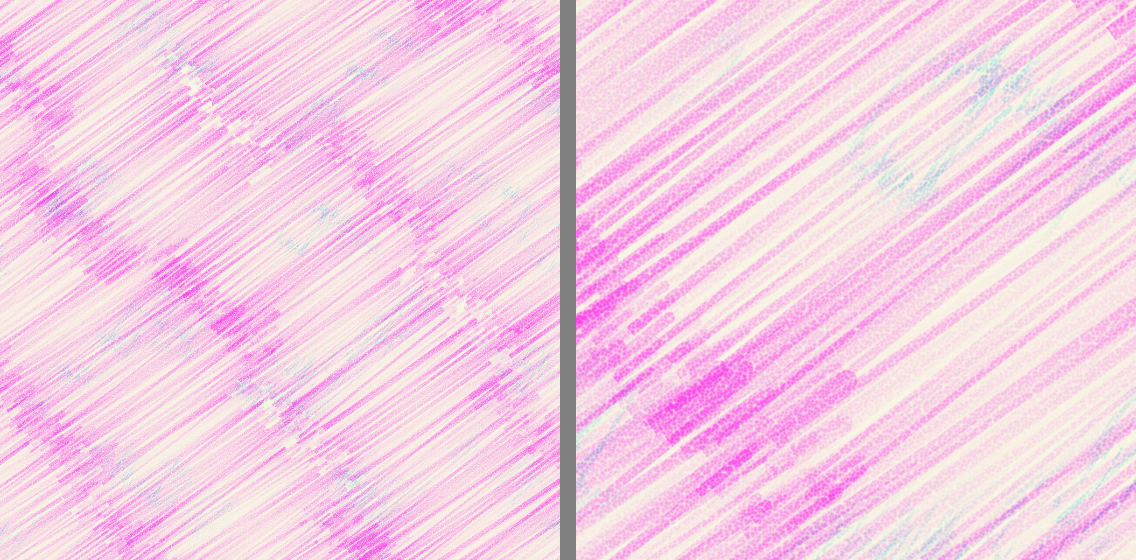
Left: the whole. Right: its middle third, enlarged.
Give the GLSL for this pattern, as a Shadertoy shader.

```glsl
// Slanted magenta pencil hatching in overlapping bands, with faint cyan hairs on cream paper.
#define PAPER vec3(0.970, 0.975, 0.895)
#define INK vec3(0.985, 0.200, 0.920)
#define HAIR_TINT vec3(0.74, 0.95, 0.985)
#define SLANT 0.61
#define STROKE_LENGTH 0.36
#define PATCH_WIDTH 0.27
#define BAND_SHEAR 0.20
#define INK_GAIN 0.205
#define HAIR_GAIN 0.65
#define GRAIN_SCALE 480.0
#define GRAIN_DEPTH 1.5

float hash(vec2 p) {
    vec3 q = fract(vec3(p.xyx) * 0.1031);
    q += dot(q, q.yzx + 33.33);
    return fract((q.x + q.y) * q.z);
}

vec2 rotateTo(vec2 p, float angle) {
    float c = cos(angle), s = sin(angle);
    return vec2(c * p.x + s * p.y, c * p.y - s * p.x);
}

// Distance to the nearest scattered point, in cell units
float cellular(vec2 p) {
    vec2 cell = floor(p);
    float nearest = 2.0;
    for (int y = -1; y <= 1; y++)
    for (int x = -1; x <= 1; x++) {
        vec2 c = cell + vec2(x, y);
        vec2 point = c + vec2(hash(c), hash(c + 71.0));
        nearest = min(nearest, distance(p, point));
    }
    return nearest;
}

// Slow layered sines, about -1 to 1
float waves(vec2 p) {
    float a = sin(p.x + 1.7 * sin(p.y * 0.8 + 0.6));
    float b = sin(p.y * 1.3 - 1.4 * sin(p.x * 0.7 + 2.1));
    return 0.5 * (a + b) + 0.25 * sin(2.3 * p.x - 1.9 * p.y);
}

// One layer of parallel strokes with rounded, darker ends
float hatch(vec2 uv, float angle, float pitch, float span, float seed) {
    vec2 p = rotateTo(uv - 0.5, angle);
    p.y += 0.007 * sin(5.0 * p.x + 3.0 * p.y + seed);
    float row = floor(p.y / pitch);
    float rowY = (row + 0.5) * pitch;
    float block = floor(rowY / PATCH_WIDTH + 0.35);

    // Stroke ends line up within each block, with ragged offsets
    float shift = hash(vec2(block, 5.0)) + 0.15 * hash(vec2(row, seed));
    float along = (p.x + BAND_SHEAR * rowY) / span + shift;
    float soft = max(0.0007, 0.7 / iResolution.y);
    float ink = 0.0;

    // The previous stroke may run over the start of the next one
    for (int k = 0; k < 2; k++) {
        float cell = floor(along) - float(k);
        vec2 id = vec2(row + 37.0 * seed, cell);
        float strength = hash(id + 11.0);
        float overlap = 0.26 * hash(vec2(block, cell + 19.0));
        float len = span * (0.84 + overlap + 0.16 * hash(id + 23.0));
        float f = (along - cell) * span;
        float halfWidth = mix(0.15, 0.42, hash(id + 31.0));
        float wobble = (hash(id + 47.0) - 0.5) * (1.0 - 2.0 * halfWidth);
        float inside = clamp(f, 0.0, len);
        float d = length(vec2(f - inside, p.y - rowY - wobble * pitch));
        float body = 1.0 - smoothstep(halfWidth * pitch - soft, halfWidth * pitch + soft, d);
        float ends = exp(-inside / 0.014) + 0.8 * exp((inside - len) / 0.014);
        float fade = 0.75 + 0.25 * cos(6.2832 * inside / len);
        ink += body * (0.10 + 1.7 * strength * strength * strength) * fade + body * 0.55 * ends;
    }
    return ink;
}

void mainImage(out vec4 fragColor, in vec2 fragCoord) {
    vec2 uv = fragCoord / iResolution.y;
    vec2 flow = rotateTo(uv - 0.5, SLANT);

    // Broad pale strokes down to narrow long ones
    float ink = 0.015;
    for (int i = 0; i < 4; i++) {
        float n = float(i);
        float pitch = 0.017 / (1.0 + 0.36 * n);
        float angle = SLANT + 0.035 * sin(2.4 * n + 0.5);
        float span = STROKE_LENGTH * (1.0 + 0.02 * n);
        ink += INK_GAIN * (0.75 + 0.18 * n) * hatch(uv, angle, pitch, span, n + 1.0);
    }

    // Uneven pressure and paper tooth
    float pressure = 1.0 + 0.24 * waves(flow * vec2(6.0, 17.0) + 1.0);
    float tooth = cellular(uv * GRAIN_SCALE);
    ink *= pressure * max(0.0, 1.0 + GRAIN_DEPTH * (0.46 - tooth));
    vec3 color = mix(PAPER, INK, 1.0 - exp(-ink));

    // Sparse fine crossing hairs in scattered patches
    float hair = 0.0;
    for (int i = 0; i < 2; i++) {
        float n = float(i);
        float stroke = hatch(uv, SLANT + 0.10 + 0.27 * n, 0.0046, 0.085, 9.0 + n);
        hair += smoothstep(0.35, 1.2, stroke);
    }
    float patches = smoothstep(0.05, 0.95, waves(uv * vec2(17.0, 19.0) + 4.0));
    hair *= patches * HAIR_GAIN * smoothstep(1.0, 0.2, tooth);
    color *= mix(vec3(1.0), HAIR_TINT, clamp(hair, 0.0, 1.0));

    fragColor = vec4(color, 1.0);
}
```
